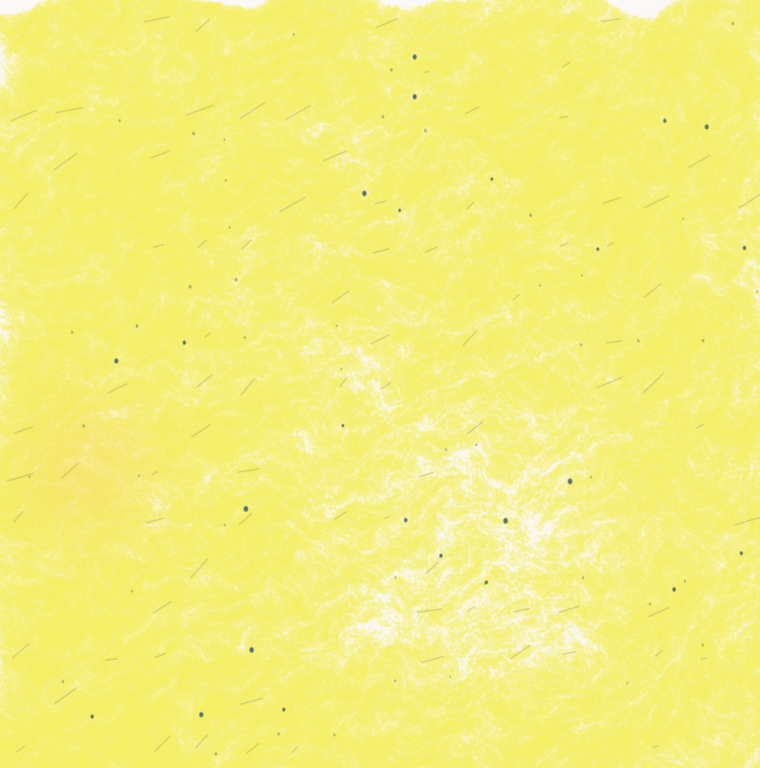
Give the GLSL for this texture, as a Shadertoy shader.

```glsl
// Yellow crayon rubbed over white paper, with bare patches, grain and stray dark specks.

const vec3 PIGMENT = vec3(0.957, 0.935, 0.37);
const vec3 PAPER = vec3(0.985, 0.972, 0.97);
const vec3 WARM_TINT = vec3(0.975, 0.865, 0.39);
const vec3 SPECK_INK = vec3(0.25, 0.36, 0.40);
const vec3 SCRATCH_INK = vec3(0.66, 0.64, 0.36);

vec2 hash2(vec2 p) {
    vec3 q = fract(p.xyx * vec3(0.1031, 0.1030, 0.0973));
    q += dot(q, q.yzx + 33.33);
    return fract((q.xx + q.yz) * q.zy);
}

mat2 rotation(float angle) {
    float c = cos(angle), s = sin(angle);
    return mat2(c, -s, s, c);
}

// Distance to the nearest scattered point, scaled to zero mean and unit spread.
float cellular(vec2 p) {
    vec2 cell = floor(p), local = fract(p);
    float nearest = 4.0;
    for (int y = -1; y <= 1; y++)
    for (int x = -1; x <= 1; x++) {
        vec2 offset = vec2(x, y);
        vec2 d = offset + hash2(cell + offset + 57.0) - local;
        nearest = min(nearest, dot(d, d));
    }
    return (sqrt(nearest) - 0.48) / 0.2;
}

float blob(vec2 p, vec2 center, vec2 size) {
    vec2 d = (p - center) / size;
    return exp(-0.5 * dot(d, d));
}

// Layered sines that bend the strokes and break up the cells.
vec2 wobble(vec2 p, float frequency) {
    vec2 q = p * frequency;
    return sin(q.yx * vec2(1.0, 1.3) + 1.7 * sin(q * 0.73 + 2.0))
         + 0.5 * sin(q.yx * 2.3 + 1.3 * sin(q * 1.9));
}

// Stroke texture: stretched cells at two scales along one direction.
float strokes(vec2 p, float angle) {
    vec2 q = rotation(angle) * p;
    return 0.36 * cellular(q * vec2(13.0, 29.0))
         + 0.42 * cellular(q * vec2(34.0, 66.0) + 19.0);
}

// Broad light and dense areas of the rubbing.
float broadLight(vec2 p, float width) {
    float light = 1.35 * blob(p, vec2(0.57, 0.38), vec2(0.19, 0.21));
    light += 1.25 * blob(p, vec2(0.68, 0.22), vec2(0.11, 0.10));
    light += 0.7 * blob(p, vec2(0.47, 0.20), vec2(0.09, 0.03));
    light += 0.5 * blob(p, vec2(0.48, 0.80), vec2(0.07, 0.07));
    light += 0.9 * exp(-p.x / 0.02) + 0.6 * exp(-(1.0 - p.y) / 0.006);
    light += 0.65 * smoothstep(width - 0.12, width, p.x);
    light -= 0.45 * blob(p, vec2(0.08, 0.08), vec2(0.16, 0.25));
    return light - 0.40;
}

// Sparse round specks, one chance per grid cell.
float specks(vec2 p, float grid, float chance, float radius, float blur) {
    vec2 cell = floor(p * grid);
    vec2 pick = hash2(cell + 211.0);
    vec2 center = (cell + 0.2 + 0.6 * hash2(cell + 83.0)) / grid;
    float size = radius * mix(0.5, 1.0, pick.y);
    float d = length((p - center) * vec2(1.0, 0.8));
    return step(pick.x, chance) * (1.0 - smoothstep(size - blur, size + blur, d));
}

// Short faint scratches, rising to the right.
float scratches(vec2 p, float grid, float chance, float blur) {
    vec2 cell = floor(p * grid);
    vec2 pick = hash2(cell + 401.0);
    vec2 center = (cell + 0.4 + 0.2 * hash2(cell + 137.0)) / grid;
    vec2 d = rotation(mix(0.1, 0.9, pick.y)) * (p - center);
    float reach = mix(0.05, 0.32, hash2(cell + 29.0).x) / grid;
    d.x = max(abs(d.x) - reach, 0.0);
    return step(pick.x, chance) * (1.0 - smoothstep(0.0, 0.0008 + blur, length(d)));
}

void mainImage(out vec4 fragColor, in vec2 fragCoord) {
    vec2 p = fragCoord / iResolution.y;
    float width = iResolution.x / iResolution.y;
    float pixel = 1.0 / iResolution.y;
    vec2 bent = p + 0.010 * wobble(p, 21.0) + 0.0035 * wobble(p, 83.0);

    // Strokes lie nearly flat at left and turn steep toward the right edge.
    float turn = smoothstep(0.72, 0.95, p.x);
    float bare = broadLight(p + 0.02 * wobble(p, 17.0), width);
    bare += 0.25 * cellular(bent * vec2(5.0, 8.0) + 7.0);
    bare += mix(strokes(bent, 0.33), strokes(bent, 1.0), turn);

    // Fine paper tooth.
    bare += 0.34 * cellular(bent * vec2(105.0, 135.0));
    bare += 0.32 * cellular(p * 235.0 + 31.0);

    // Skewed response: mostly dense pigment, with a tail of bare paper.
    float paperShare = 0.195 * exp(0.75 * bare);
    paperShare = min(paperShare, 0.6 + 0.4 * (1.0 - exp(-max(paperShare - 0.6, 0.0) / 0.4)));
    float warmth = 0.55 * blob(p, vec2(0.11, 0.39), vec2(0.07, 0.07));
    vec3 color = mix(mix(PIGMENT, WARM_TINT, warmth), PAPER, paperShare);

    color = mix(color, SCRATCH_INK, 0.38 * scratches(p, 17.0, 0.28, pixel));
    color = mix(color, SPECK_INK, 0.85 * specks(p, 10.0, 0.26, 0.0031, pixel));
    color = mix(color, SPECK_INK, 0.45 * specks(p + 3.0, 15.0, 0.2, 0.0018, pixel));
    fragColor = vec4(color, 1.0);
}
```
